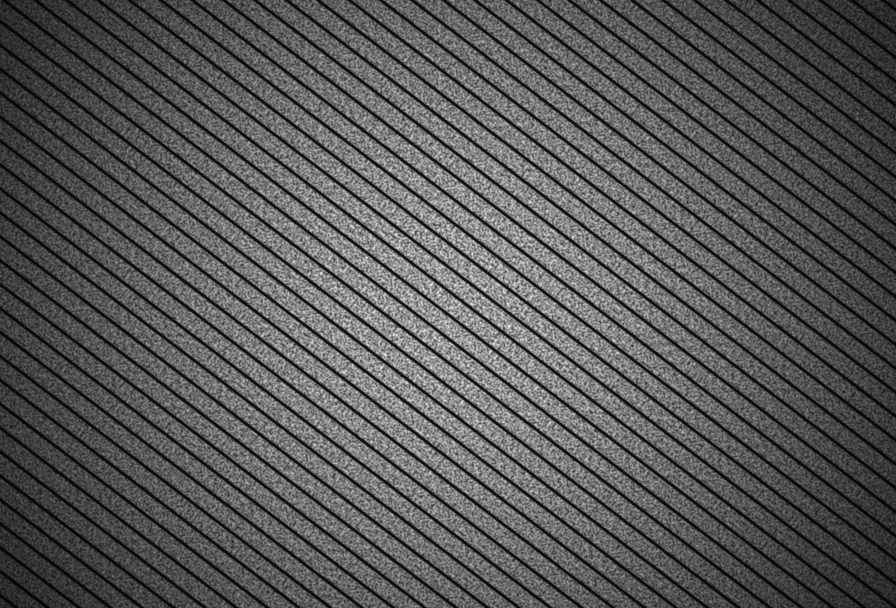
A WebGL 2 fragment shader for this pattern:

```glsl
#version 300 es
precision highp float;
// Grainy gray surface with fine dark diagonal grooves and a soft central spotlight.

#define GROOVE_ANGLE 0.651     // radians below horizontal
#define GROOVE_SPACING 0.0313  // all lengths in canvas heights
#define GROOVE_PHASE 0.56      // shift, in spacings
#define GROOVE_WIDTH 0.0043
#define GROOVE_SHADE 0.11      // groove brightness relative to the surface
#define FRINGE_DEPTH 0.22      // soft shadow beside each groove
#define LIGHT_LEVEL 0.60
#define LIGHT_RADIUS 0.77
#define GRAIN_SCALE 250.0      // grain cells per canvas height
#define GRAIN_STRENGTH 0.75

uniform vec2 u_resolution;
out vec4 fragColor;

// Unit gradient vector for an integer lattice point
vec2 latticeGradient(ivec2 cell) {
    uint h = uint(cell.x) * 1597334677u ^ uint(cell.y) * 3812015801u;
    h = (h ^ (h >> 15)) * 2246822519u;
    h = (h ^ (h >> 13)) * 3266489917u;
    h ^= h >> 16;
    float angle = float(h & 65535u) * 6.28319 / 65536.0;
    return vec2(cos(angle), sin(angle));
}

float gradientNoise(vec2 p) {
    ivec2 i = ivec2(floor(p));
    vec2 f = fract(p);
    vec2 w = f * f * f * (f * (f * 6.0 - 15.0) + 10.0);
    float a = dot(latticeGradient(i), f);
    float b = dot(latticeGradient(i + ivec2(1, 0)), f - vec2(1.0, 0.0));
    float c = dot(latticeGradient(i + ivec2(0, 1)), f - vec2(0.0, 1.0));
    float d = dot(latticeGradient(i + ivec2(1, 1)), f - vec2(1.0, 1.0));
    return mix(mix(a, b, w.x), mix(c, d, w.x), w.y);
}

// Distance to the center of the nearest groove
float grooveDistance(vec2 p) {
    vec2 normal = vec2(sin(GROOVE_ANGLE), cos(GROOVE_ANGLE));
    float t = dot(p, normal) / GROOVE_SPACING - GROOVE_PHASE;
    return abs(fract(t + 0.5) - 0.5) * GROOVE_SPACING;
}

void main() {
    vec2 p = (gl_FragCoord.xy - 0.5 * u_resolution) / u_resolution.y;
    float pixel = 1.0 / u_resolution.y;

    // Radial falloff of the light
    float light = LIGHT_LEVEL * exp(-dot(p, p) / (LIGHT_RADIUS * LIGHT_RADIUS));

    // Two scales of grain, rotated apart to hide the lattice
    vec2 q = p * GRAIN_SCALE;
    vec2 turned = mat2(0.8, 0.6, -0.6, 0.8) * q;
    float grain = gradientNoise(turned + 31.7) + 0.5 * gradientNoise(q * 0.53 + 7.3);
    float surface = light * (1.0 + GRAIN_STRENGTH * grain);

    // Dark groove core with a faint shadow around it
    float d = grooveDistance(p);
    float halfWidth = 0.5 * GROOVE_WIDTH;
    float core = 1.0 - smoothstep(halfWidth - 0.6 * pixel, halfWidth + 0.6 * pixel, d);
    float fringe = 1.0 - smoothstep(halfWidth, 2.6 * halfWidth, d);
    surface *= 1.0 - FRINGE_DEPTH * fringe;
    float gray = mix(surface, light * GROOVE_SHADE, core);

    fragColor = vec4(vec3(clamp(gray, 0.0, 1.0)), 1.0);
}
```
